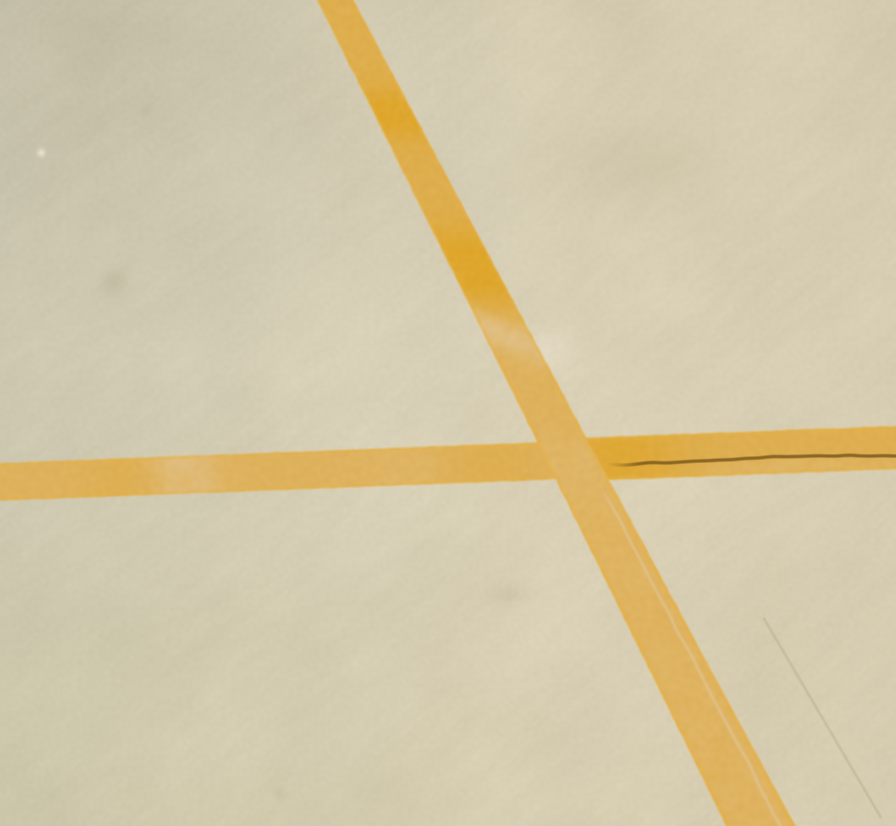
Write a Shadertoy shader that draws this texture.

```glsl
// Floor palette
const vec3 FLOOR_COOL = vec3(0.800, 0.780, 0.690);
const vec3 FLOOR_WARM = vec3(0.835, 0.797, 0.690);
const vec3 STAIN = vec3(0.70, 0.67, 0.55);
const vec3 GLINT = vec3(0.91, 0.87, 0.79);

// Tape palette
const vec3 TAPE = vec3(0.870, 0.695, 0.360);
const vec3 TAPE_RICH = vec3(0.870, 0.650, 0.170);
const vec3 TAPE_PALE = vec3(0.880, 0.760, 0.550);
const vec3 TAPE_RIM = vec3(0.900, 0.690, 0.260);
const vec3 CRACK = vec3(0.46, 0.33, 0.11);

// Tape layout, in canvas heights: centre = offset + slope * coordinate
const vec2 STEEP_LINE = vec2(0.921, -0.515);
const vec2 FLAT_LINE = vec2(0.4165, 0.0385);
const float STEEP_COS = 0.889;
const float CROSSING_X = 0.695;
const float EDGE_BLUR = 0.0022;
const float EDGE_WOBBLE = 0.0012;

vec2 hashGradient(vec2 cell) {
    vec3 q = fract(vec3(cell.xyx) * vec3(0.1031, 0.1030, 0.0973));
    q += dot(q, q.yzx + 33.33);
    return fract((q.xx + q.yz) * q.zy) * 2.0 - 1.0;
}

float gradientNoise(vec2 p) {
    vec2 i = floor(p), f = fract(p);
    vec2 u = f * f * f * (f * (f * 6.0 - 15.0) + 10.0);
    vec2 e = vec2(1.0, 0.0);
    float low = mix(dot(hashGradient(i), f), dot(hashGradient(i + e), f - e), u.x);
    float high = mix(dot(hashGradient(i + e.yx), f - e.yx),
                     dot(hashGradient(i + 1.0), f - 1.0), u.x);
    return mix(low, high, u.y);
}

float fbm(vec2 p) {
    float sum = 0.0, gain = 0.5;
    for (int i = 0; i < 4; i++) {
        sum += gain * gradientNoise(p);
        p = mat2(1.6, 1.2, -1.2, 1.6) * p + 7.3;
        gain *= 0.5;
    }
    return sum;
}

float blob(vec2 p, vec2 centre, vec2 radius) {
    vec2 d = (p - centre) / radius;
    return exp(-dot(d, d));
}

float bump(float x, float centre, float width) {
    float d = (x - centre) / width;
    return exp(-d * d);
}

float segmentDistance(vec2 p, vec2 a, vec2 b) {
    vec2 pa = p - a, ba = b - a;
    return length(pa - ba * clamp(dot(pa, ba) / dot(ba, ba), 0.0, 1.0));
}

vec3 floorColor(vec2 p, float blur) {
    float warmth = smoothstep(-0.1, 1.0, p.x + 0.25 * fbm(p * 3.0));
    vec3 col = mix(FLOOR_COOL, FLOOR_WARM, warmth);
    col += 0.025 * blob(p, vec2(0.55, 0.45), vec2(0.45, 0.5));
    col -= 0.035 * blob(p, vec2(0.0, 1.0), vec2(0.4, 0.3));
    col -= vec3(0.0, 0.005, 0.025) * blob(p, vec2(0.1, 0.0), vec2(0.5, 0.35));

    // Cloudy plaster and slanted brush marks
    vec2 brushed = vec2(0.8 * p.x + 0.6 * p.y, 0.8 * p.y - 0.6 * p.x);
    col += 0.045 * fbm(p * 6.0 + 4.0);
    col += 0.025 * fbm(brushed * vec2(14.0, 55.0));
    col += 0.015 * gradientNoise(p * 150.0);

    // Stains, bright scuffs and a hairline scratch
    float stain = 0.35 * blob(p, vec2(0.138, 0.658), vec2(0.016));
    stain += 0.25 * blob(p, vec2(0.177, 0.866), vec2(0.007));
    stain += 0.22 * blob(p, vec2(0.614, 0.280), vec2(0.022, 0.013));
    stain += 0.25 * blob(p, vec2(0.339, 0.040), vec2(0.009));
    stain += 0.17 * blob(p, vec2(0.790, 0.800), vec2(0.080, 0.045));
    col = mix(col, STAIN, stain);
    float scuff = blob(p, vec2(0.665, 0.576), vec2(0.030, 0.022)) * (0.55 + fbm(p * 60.0));
    col = mix(col, GLINT, clamp(scuff + blob(p, vec2(0.050, 0.815), vec2(0.005)), 0.0, 1.0));
    float scratch = segmentDistance(p, vec2(0.925, 0.251), vec2(1.066, 0.011));
    return mix(col, STAIN, 0.45 * (1.0 - smoothstep(0.0, 0.001 + blur, scratch)));
}

// rich and pale weigh the tone; across runs from -1 to 1 over the width
vec3 tapeColor(vec2 p, float across, float rich, float pale) {
    float grain = fbm(p * 28.0);
    vec3 col = mix(TAPE, TAPE_RICH, clamp(rich + 0.25 * grain, 0.0, 1.0));
    col = mix(col, TAPE_PALE, clamp(pale * (1.0 + grain) + 0.3 * grain, 0.0, 1.0));
    col = mix(col, TAPE_RIM, 0.55 * smoothstep(0.75, 1.0, abs(across)));
    return col + 0.02 * gradientNoise(p * 110.0);
}

void mainImage(out vec4 fragColor, in vec2 fragCoord) {
    vec2 p = fragCoord / iResolution.y;
    float blur = max(EDGE_BLUR, 1.0 / iResolution.y);
    float wobble = EDGE_WOBBLE * gradientNoise(p * 70.0);
    vec3 col = floorColor(p, blur);

    // Flat tape, wider beyond the crossing
    float pastCross = smoothstep(CROSSING_X - 0.01, CROSSING_X + 0.01, p.x);
    float flatHalf = mix(0.0228, 0.0262, pastCross);
    float flatOff = p.y - FLAT_LINE.x - FLAT_LINE.y * p.x;
    float rich = 0.25 * bump(p.x, 0.59, 0.07) + 0.2 * bump(p.x, 0.15, 0.05)
        + pastCross * (0.25 + 0.55 * bump(p.x, 0.75, 0.075));
    float pale = 0.6 * bump(p.x, 0.225, 0.04) + 0.2 * bump(p.x, 0.49, 0.06);
    pale += 0.3 * pastCross * smoothstep(0.0, -0.02, flatOff) * smoothstep(0.8, 0.9, p.x);
    vec3 tape = tapeColor(p, flatOff / flatHalf, rich, pale);
    float crackY = mix(0.438, 0.448, smoothstep(0.74, 1.0, p.x)) + 0.003 * gradientNoise(p.xx * 22.0);
    float crack = 1.0 - smoothstep(0.0006, 0.0012 + blur, abs(p.y - crackY));
    tape = mix(tape, CRACK, 0.8 * crack * smoothstep(0.73, 0.78, p.x));
    col = mix(col, tape, 1.0 - smoothstep(-blur, blur, abs(flatOff) - flatHalf + wobble));

    // Steep tape, narrowing with distance
    float steepHalf = 0.042 - 0.026 * p.y + 0.006 * p.y * p.y;
    float steepOff = p.x - STEEP_LINE.x - STEEP_LINE.y * p.y;
    float across = steepOff / steepHalf;
    rich = 0.8 * bump(p.y, 0.862, 0.03) + 0.95 * bump(p.y, 0.675, 0.045)
        + 0.3 * smoothstep(0.55, 0.7, p.y);
    pale = 0.75 * bump(p.y + 0.012 * across, 0.592, 0.024) + 0.2 * bump(p.y, 0.43, 0.05)
        + 0.1 * smoothstep(0.45, 0.3, p.y);
    tape = tapeColor(p + 3.0, across, rich, pale);
    float crease = bump(across, 0.58 + 0.08 * gradientNoise(p.yy * 18.0), 0.07);
    tape = mix(tape, TAPE_PALE, 0.75 * crease * smoothstep(0.42, 0.38, p.y));
    float steepEdge = (abs(steepOff) - steepHalf) * STEEP_COS + wobble;
    col = mix(col, tape, 1.0 - smoothstep(-blur, blur, steepEdge));

    fragColor = vec4(clamp(col, 0.0, 1.0), 1.0);
}
```
